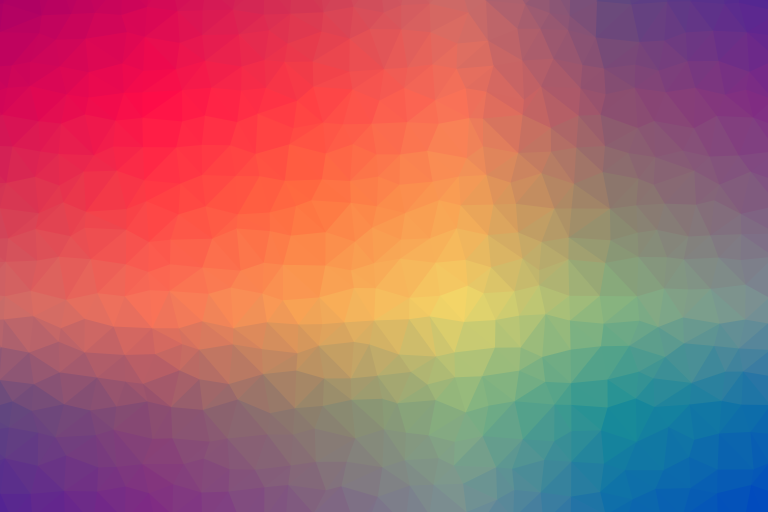
Write a Shadertoy shader that draws this background.

```glsl
// Low-poly mesh of flat triangles over a blended two-axis rainbow gradient.
#define ROWS 18.0               // mesh cells over the canvas height
#define JITTER 0.56             // vertex scatter, as a share of a cell
#define PHASE vec2(0.22, 0.72)  // offset of the mesh from the lower left
#define SEED vec2(37.0, 11.0)

const vec3 PALETTE[6] = vec3[6](
    vec3(0.66, 0.00, 0.40),   // magenta
    vec3(1.00, 0.05, 0.28),   // red
    vec3(1.00, 0.44, 0.25),   // orange
    vec3(0.95, 0.85, 0.41),   // yellow
    vec3(0.10, 0.56, 0.59),   // teal
    vec3(0.00, 0.28, 0.75));  // blue

// Piecewise linear colour ramp over 0..1
vec3 ramp(float t) {
    float s = clamp(t, 0.0, 1.0) * 5.0;
    int i = min(int(s), 4);
    return mix(PALETTE[i], PALETTE[i + 1], s - float(i));
}

// Equal blend of a left-to-right and a top-to-bottom ramp
vec3 gradient(vec2 uv) {
    return 0.5 * (ramp(uv.x) + ramp(1.0 - uv.y));
}

vec2 hash22(vec2 p) {
    vec3 q = fract((p + SEED).xyx * vec3(0.1031, 0.1030, 0.0973));
    q += dot(q, q.yzx + 33.33);
    return fract((q.xx + q.yz) * q.zy);
}

// Scattered mesh vertex of a grid node
vec2 meshVertex(vec2 node) {
    return node + PHASE + JITTER * (hash22(node) - 0.5);
}

// Signed distance to the left of the edge a -> b
float edgeDistance(vec2 p, vec2 a, vec2 b) {
    vec2 e = normalize(b - a), d = p - a;
    return e.x * d.y - e.y * d.x;
}

// Add one flat triangle, weighted by its smooth coverage
void addTriangle(inout vec4 sum, vec2 p, vec2 a, vec2 b, vec2 c) {
    float inside = min(edgeDistance(p, a, b),
                   min(edgeDistance(p, b, c), edgeDistance(p, c, a)));
    float pixel = ROWS / iResolution.y;
    float cover = clamp(inside / pixel + 0.5, 0.0, 1.0);
    vec2 extent = ROWS * vec2(iResolution.x / iResolution.y, 1.0);
    sum += cover * vec4(gradient((a + b + c) / 3.0 / extent), 1.0);
}

void mainImage(out vec4 fragColor, in vec2 fragCoord) {
    vec2 p = fragCoord / iResolution.y * ROWS;
    vec2 home = floor(p - PHASE);
    vec4 sum = vec4(0.0);

    // Split each nearby quad along its shorter diagonal
    for (int y = -1; y <= 1; y++) {
        for (int x = -1; x <= 1; x++) {
            vec2 node = home + vec2(x, y);
            vec2 a = meshVertex(node);
            vec2 b = meshVertex(node + vec2(1.0, 0.0));
            vec2 c = meshVertex(node + vec2(1.0, 1.0));
            vec2 d = meshVertex(node + vec2(0.0, 1.0));
            if (distance(a, c) < distance(b, d)) {
                addTriangle(sum, p, a, b, c);
                addTriangle(sum, p, a, c, d);
            } else {
                addTriangle(sum, p, a, b, d);
                addTriangle(sum, p, b, c, d);
            }
        }
    }

    fragColor = vec4(sum.rgb / max(sum.a, 1e-4), 1.0);
}
```
